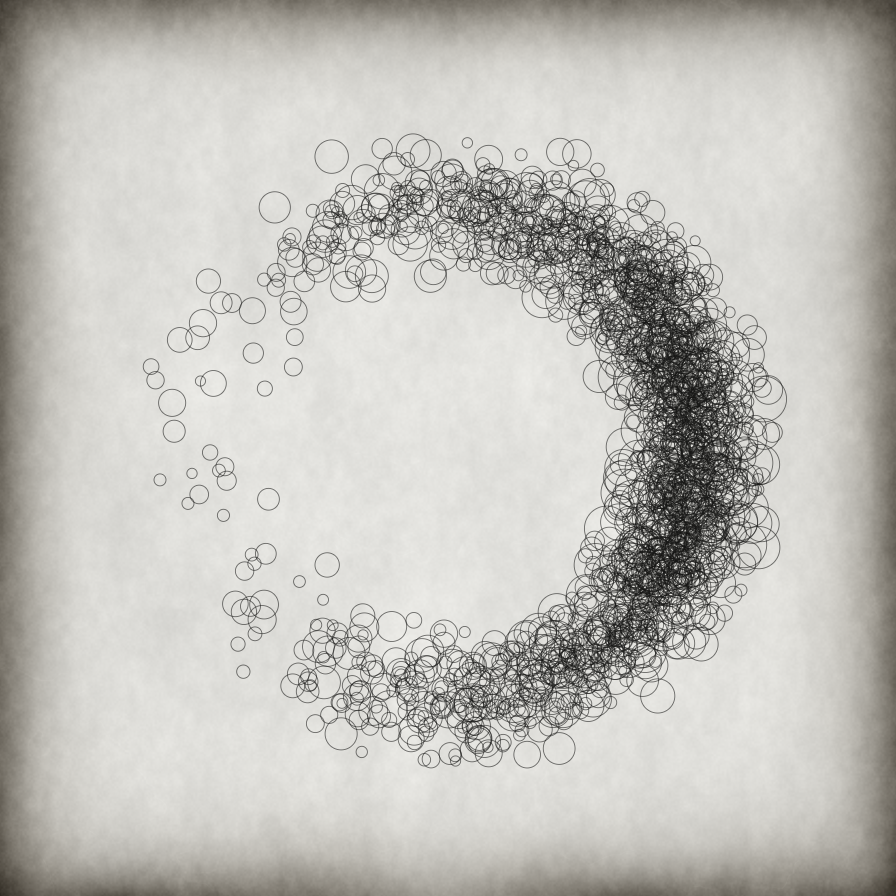
Give the GLSL for this background, as a WebGL 1 fragment shader.

```glsl
precision highp float;
// A crescent ring of thin ink circles scattered over pale, worn, dark-edged paper.

#define RING_CENTER vec2(0.504, 0.497)
#define RING_RADIUS 0.271
#define RING_SPREAD 0.036
#define CELL 0.03
#define PER_CELL 29
#define LINE_WIDTH 0.001
#define INK_STRENGTH 0.6
#define EDGE_DARKNESS 0.43
#define EDGE_DEPTH 0.041
#define SEED 17.0

uniform vec2 u_resolution;

const vec3 PAPER = vec3(0.888, 0.886, 0.870);
const vec3 EDGE_TINT = vec3(0.95, 1.01, 1.11);
const vec3 INK = vec3(0.08, 0.08, 0.075);

// Four random values from a 3D lattice point
vec4 hash4(vec3 p) {
  vec4 q = fract(p.xyzx * vec4(0.1031, 0.1030, 0.0973, 0.1099));
  q += dot(q, q.wzxy + 33.33);
  return fract((q.xxyz + q.yzzw) * q.zywx);
}

float noise(vec2 p) {
  vec2 i = floor(p), f = fract(p);
  f = f * f * (3.0 - 2.0 * f);
  float a = hash4(vec3(i, SEED)).x;
  float b = hash4(vec3(i + vec2(1.0, 0.0), SEED)).x;
  float c = hash4(vec3(i + vec2(0.0, 1.0), SEED)).x;
  float d = hash4(vec3(i + 1.0, SEED)).x;
  return mix(mix(a, b, f.x), mix(c, d, f.x), f.y);
}

float fbm(vec2 p) {
  float sum = 0.0, gain = 0.5;
  for (int i = 0; i < 5; i++) {
    sum += gain * noise(p);
    p = mat2(1.6, 1.2, -1.2, 1.6) * p + 7.3;
    gain *= 0.5;
  }
  return sum;
}

// Crowding around the ring: 1 at the right, nearly empty at the left
float crowding(vec2 fromCenter) {
  float angle = atan(fromCenter.y, fromCenter.x);
  return 0.03 + 0.12 * smoothstep(-0.85, -0.25, cos(angle))
       + 0.85 * exp(-0.77 * angle * angle);
}

// Light left after all circle outlines near p have been inked
float inkTransmission(vec2 p, float pixel) {
  float light = 1.0;
  if (abs(length(p - RING_CENTER) - RING_RADIUS) > 0.14) return light;
  vec2 home = floor(p / CELL);
  for (int y = -1; y <= 1; y++)
  for (int x = -1; x <= 1; x++) {
    vec2 cell = home + vec2(float(x), float(y));
    for (int k = 0; k < PER_CELL; k++) {
      vec4 rnd = hash4(vec3(cell + SEED, float(k) + 3.0));
      vec2 center = (cell + rnd.xy) * CELL;
      float reach = distance(p, center);
      if (reach > CELL) continue;
      vec2 q = center - RING_CENTER;
      float across = (length(q) - RING_RADIUS) / RING_SPREAD;
      float crowd = crowding(q);
      if (abs(across) < 2.5 && rnd.z < crowd * exp(-0.5 * across * across)) {
        float size = 0.0055 + 0.0075 * rnd.w
                   + 0.015 * sqrt(crowd) * rnd.w * rnd.w;
        float cover = clamp((0.5 * (LINE_WIDTH + pixel) - abs(reach - size)) / pixel,
                            0.0, min(1.0, LINE_WIDTH / pixel));
        light *= 1.0 - INK_STRENGTH * cover;
      }
    }
  }
  return light;
}

// Darkening from each border, with a ragged depth
float edgeShade(vec2 p, float stain) {
  vec2 nearSide = max(min(p, 1.0 - p), 0.0);
  vec2 d = nearSide / (EDGE_DEPTH * (0.5 + stain));
  vec2 dark = EDGE_DARKNESS * exp(-pow(d, vec2(1.25)))
            + 0.08 * exp(-nearSide / 0.07);
  // Paler patch at the middle of the lower border
  float patchX = (p.x - 0.49) / 0.09;
  dark.y *= 1.0 - 0.4 * exp(-patchX * patchX) * step(p.y, 0.5);
  return (1.0 - dark.x) * (1.0 - dark.y);
}

vec3 paper(vec2 p) {
  float stain = fbm(p * 7.0 + 2.0);
  float streak = fbm(p * vec2(22.0, 7.0) + 31.0);
  float fine = fbm(p * vec2(95.0, 70.0) + 11.0);
  float grain = noise(p * 420.0);
  float shade = edgeShade(p, stain);
  float wear = 0.085 * (stain - 0.5) + 0.055 * (streak - 0.5)
             + 0.05 * (fine - 0.5) + 0.016 * (grain - 0.5);
  // Faint pale scratches follow the contours of a noise field
  float scratch = 1.0 - smoothstep(0.0, 0.012, abs(fbm(p * 9.0 + 50.0) - 0.5));
  wear += 0.012 * scratch * fine;
  wear *= 1.0 + 2.0 * (1.0 - shade);
  return PAPER * pow(vec3(shade), EDGE_TINT) + wear;
}

void main() {
  vec2 p = gl_FragCoord.xy / u_resolution;
  float pixel = 1.0 / min(u_resolution.x, u_resolution.y);
  vec3 color = mix(INK, paper(p), inkTransmission(p, pixel));
  gl_FragColor = vec4(clamp(color, 0.0, 1.0), 1.0);
}
```
